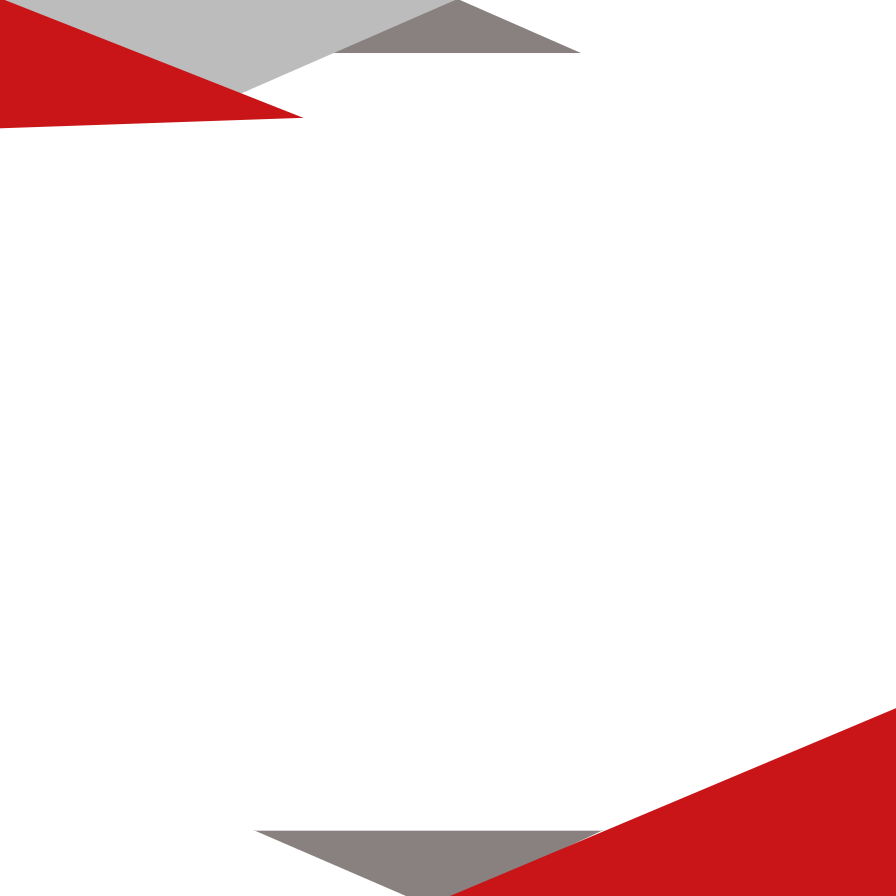
A WebGL 2 fragment shader for this background:

```glsl
#version 300 es
precision highp float;
// White page framed by overlapping red and grey triangles at top left and bottom right.

uniform vec2 u_resolution;
out vec4 fragColor;

// Colours
const vec3 WHITE = vec3(1.0);
const vec3 RED = vec3(0.787, 0.084, 0.092);
const vec3 LIGHT_GREY = vec3(0.739, 0.737, 0.737);
const vec3 DARK_GREY = vec3(0.533, 0.506, 0.502);

// Triangle corners in canvas units; some lie just outside the canvas
const vec2 TOP_DARK[3] = vec2[3](vec2(0.3516, 0.9408), vec2(0.5104, 1.0013), vec2(0.6484, 0.9408));
const vec2 TOP_LIGHT[3] = vec2[3](vec2(-0.0273, 1.0130), vec2(0.5378, 1.0130), vec2(0.2396, 0.8828));
const vec2 TOP_RED[3] = vec2[3](vec2(-0.0260, 1.0124), vec2(0.3385, 0.8685), vec2(-0.0260, 0.8559));
const vec2 LOW_DARK[3] = vec2[3](vec2(0.2845, 0.0729), vec2(0.6719, 0.0729), vec2(0.4862, -0.0143));
const vec2 LOW_RED[3] = vec2[3](vec2(0.4714, -0.0130), vec2(1.0286, 0.2217), vec2(1.0286, -0.0130));

// Signed distance to the line a-b, positive on its right-hand side
float lineDistance(vec2 p, vec2 a, vec2 b) {
    vec2 along = normalize(b - a);
    return dot(p - a, vec2(along.y, -along.x));
}

// Smooth coverage of a triangle with clockwise corners
float triangle(vec2 p, vec2 corners[3], float pixel) {
    float inside = 1e3;
    for (int i = 0; i < 3; i++) {
        inside = min(inside, lineDistance(p, corners[i], corners[(i + 1) % 3]));
    }
    return clamp(inside / pixel + 0.5, 0.0, 1.0);
}

void main() {
    vec2 p = gl_FragCoord.xy / u_resolution;
    float pixel = 1.0 / min(u_resolution.x, u_resolution.y);

    // Top left group, back to front
    vec3 colour = WHITE;
    colour = mix(colour, DARK_GREY, triangle(p, TOP_DARK, pixel));
    colour = mix(colour, LIGHT_GREY, triangle(p, TOP_LIGHT, pixel));
    colour = mix(colour, RED, triangle(p, TOP_RED, pixel));

    // Bottom right group, back to front
    colour = mix(colour, DARK_GREY, triangle(p, LOW_DARK, pixel));
    colour = mix(colour, RED, triangle(p, LOW_RED, pixel));

    fragColor = vec4(colour, 1.0);
}
```
